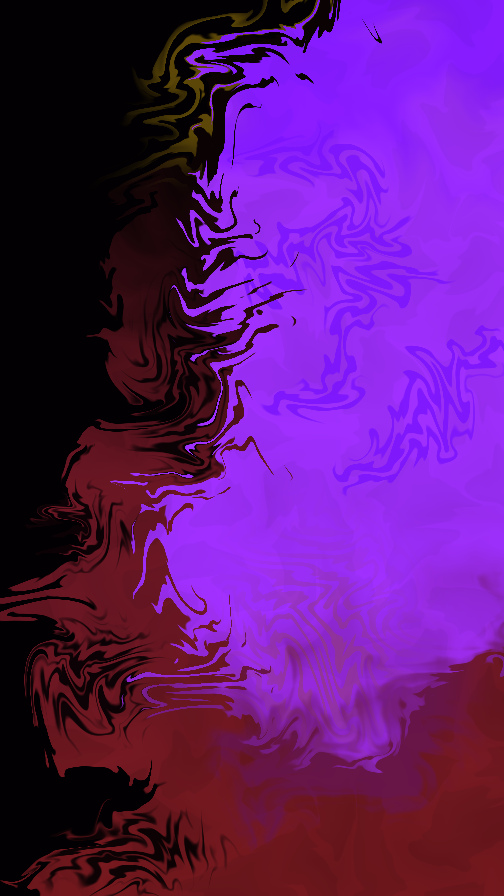
This background is drawn by a Shadertoy shader. Its source:

```glsl
// Marbled violet paint flowing over wine red and black, with rippled torn edges.
const vec3 VIOLET = vec3(0.60, 0.18, 0.96);
const vec3 ULTRAVIOLET = vec3(0.48, 0.08, 0.99);
const vec3 ORCHID = vec3(0.56, 0.15, 0.80);
const vec3 MAGENTA = vec3(0.40, 0.08, 0.31);
const vec3 MAUVE = vec3(0.57, 0.22, 0.52);
const vec3 WINE = vec3(0.41, 0.085, 0.135);
const vec3 RUST = vec3(0.43, 0.09, 0.11);
const vec3 OLIVE = vec3(0.36, 0.28, 0.03);
const vec3 INK = vec3(0.008, 0.0, 0.006);

const float ASPECT = 0.5625;      // width of the layout over its height
const float SOFT = 0.004;         // softness of paint edges
const float RIPPLE = 0.68;        // strength of the edge marbling
const float SWIRL = 0.50;         // strength of the inner marbling

// Horizontal edge positions, sampled evenly from bottom to top.
const float VIOLET_EDGE[17] = float[17](
    0.42, 0.42, 0.42, 0.39, 0.41, 0.37, 0.33, 0.335, 0.43,
    0.44, 0.475, 0.48, 0.43, 0.40, 0.46, 0.50, 0.66);
const float WINE_EDGE[17] = float[17](
    0.06, 0.16, 0.30, 0.08, 0.08, 0.09, 0.09, 0.07, 0.23,
    0.28, 0.21, 0.19, 0.27, 0.28, 0.38, 0.48, 0.60);
// Dark ribbons as segments: start.xy, end.xy
const vec4 RIBBONS[4] = vec4[4](
    vec4(0.52, 0.68, 0.77, 0.76), vec4(0.62, 0.57, 0.79, 0.70),
    vec4(0.71, 0.48, 0.98, 0.60), vec4(0.56, 0.83, 0.69, 0.80));
// Inky strands in the wine: centre.xy, size.xy
const vec4 INKY[4] = vec4[4](
    vec4(0.13, 0.41, 0.14, 0.05), vec4(0.18, 0.24, 0.15, 0.07),
    vec4(0.24, 0.05, 0.20, 0.05), vec4(0.38, 0.56, 0.12, 0.16));

float edgeAt(float y, float knots[17]) {
    float t = clamp(y, 0.0, 1.0) * 16.0;
    int i = min(int(t), 15);
    return mix(knots[i], knots[i + 1], smoothstep(0.0, 1.0, t - float(i)));
}

vec2 hash2(vec2 p) {
    p = vec2(dot(p, vec2(127.1, 311.7)), dot(p, vec2(269.5, 183.3)));
    return fract(sin(p) * 4375.85);
}

// Distance to the nearest scattered cell centre.
float cells(vec2 p) {
    vec2 cell = floor(p), f = fract(p);
    float nearest = 2.0;
    for (int i = 0; i < 9; i++) {
        vec2 o = vec2(i % 3 - 1, i / 3 - 1);
        nearest = min(nearest, length(o + hash2(cell + o) - f));
    }
    return nearest;
}

// Layered sines, each octave turned and folded into the one before.
vec2 marble(vec2 p, float amount) {
    float freq = 30.0;
    mat2 turn = mat2(0.8, 0.6, -0.6, 0.8), axes = turn;
    for (int i = 0; i < 6; i++) {
        vec2 wave = sin(freq * (axes * p).yx + vec2(0.4, 2.1) + 1.7 * float(i));
        p += amount * wave * axes / freq;
        axes = turn * axes;
        freq *= 1.6;
    }
    return p;
}

float segmentDistance(vec2 p, vec2 a, vec2 b) {
    vec2 ab = b - a;
    return length(p - a - ab * clamp(dot(p - a, ab) / dot(ab, ab), 0.0, 1.0));
}

float bump(vec2 p, vec2 centre, vec2 size) {
    vec2 d = (p - centre) / size;
    return exp(-dot(d, d));
}

void mainImage(out vec4 fragColor, in vec2 fragCoord) {
    vec2 uv = fragCoord / iResolution.xy, pos = uv * vec2(ASPECT, 1.0);
    vec2 rough = marble(pos, RIPPLE), flow = marble(pos + 0.37, SWIRL) - 0.37;
    vec2 edgeUv = rough / vec2(ASPECT, 1.0);
    float patches = cells(flow * 8.0), grain = cells(rough * vec2(34.0, 28.0));
    float facets = smoothstep(0.42, 0.46, cells(flow * 15.0 + 3.0));
    float streak = sin(dot(rough, vec2(-110.0, 190.0)) + 4.0 * patches);
    float fine = sin(dot(rough, vec2(-230.0, 330.0)) + 5.0 * grain);

    // Wine paint fading upward into black, with inky strands
    float wineDist = edgeUv.x - edgeAt(edgeUv.y, WINE_EDGE) + 0.025 * streak + 0.01 * fine;
    float glow = mix(1.0, 0.10, smoothstep(0.42, 0.84, uv.y + 0.15 * (patches - 0.4)));
    vec3 ground = mix(RUST, WINE, smoothstep(0.0, 0.35, uv.y));
    ground *= glow * (0.90 + 0.16 * patches + 0.07 * facets);
    float inky = 0.0;
    for (int i = 0; i < 4; i++) inky = max(inky, bump(uv, INKY[i].xy, INKY[i].zw));
    float strands = smoothstep(0.25, 0.65, inky * (0.55 + 0.35 * streak + 0.4 * fine));
    ground = mix(ground, INK, 0.9 * strands);
    vec3 color = mix(INK, ground, smoothstep(-SOFT, SOFT, wineDist));

    // Olive flecks along the upper tear
    float violetDist = edgeUv.x - edgeAt(edgeUv.y, VIOLET_EDGE);
    float olive = smoothstep(0.78, 0.86, uv.y) * smoothstep(0.15, 0.04, abs(violetDist + 0.06));
    color = mix(color, OLIVE, olive * smoothstep(0.2, 0.5, streak + 0.4 * fine));

    // Violet body: blue at the top, orchid below, faceted in between
    vec3 violet = mix(VIOLET, ULTRAVIOLET, 0.75 * smoothstep(0.80, 0.98, flow.y + 0.25 * (patches - 0.4)));
    violet = mix(violet, ORCHID, 0.8 * smoothstep(0.42, 0.24, flow.y + 0.2 * (patches - 0.4)));
    violet *= 0.95 + 0.08 * patches + 0.04 * facets;

    // Rippled ribbons running up to the right
    vec2 ripple = flow + vec2(-0.6, 0.8) * 0.011 * sin(dot(flow, vec2(130.0, 85.0)));
    float ribbon = 0.0;
    for (int i = 0; i < 4; i++) {
        vec4 r = RIBBONS[i] * vec4(ASPECT, 1.0, ASPECT, 1.0);
        float folds = sin(dot(ripple, vec2(-150.0, 210.0)) + 2.0 * float(i));
        float d = segmentDistance(ripple, r.xy, r.zw) - 0.009 * folds;
        ribbon = max(ribbon, smoothstep(0.024, 0.018, d) * smoothstep(-0.5, 0.0, folds));
    }
    violet = mix(violet, ULTRAVIOLET, 0.85 * ribbon);

    // Mauve veins low in the body
    float veins = smoothstep(0.0, 0.4, sin(dot(rough, vec2(170.0, 210.0)) + 3.0 * grain));
    violet = mix(violet, MAUVE, 0.8 * veins * bump(uv, vec2(0.63, 0.26), vec2(0.14, 0.10)));

    // Magenta haze where the violet thins out at the bottom
    float hem = 0.20 - 0.03 * bump(uv, vec2(0.68, 0.2), vec2(0.16, 1.0)) + 0.07 * smoothstep(0.80, 0.94, uv.x);
    float hemDist = edgeUv.y - hem + 0.012 * streak + 0.02 * (grain - 0.45);
    float haze = smoothstep(-0.09, -0.02, hemDist + 0.1 * (patches - 0.4) + 0.02 * facets);
    haze *= smoothstep(0.40, 0.46, edgeUv.x) * smoothstep(1.0, 0.85, uv.x) * smoothstep(0.4, 0.3, uv.y);
    color = mix(color, MAGENTA, 0.85 * haze);
    violet = mix(violet, MAGENTA, 0.6 * smoothstep(0.06, 0.0, hemDist + 0.1 * (patches - 0.4)));

    // Torn side edge with diagonal filaments
    float fray = 0.05 * streak + 0.035 * fine + 0.06 * (grain - 0.45);
    float body = smoothstep(-SOFT, SOFT, violetDist + fray) * smoothstep(-SOFT, SOFT, hemDist + 0.008 * fine);
    fragColor = vec4(mix(color, violet, body), 1.0);
}
```
